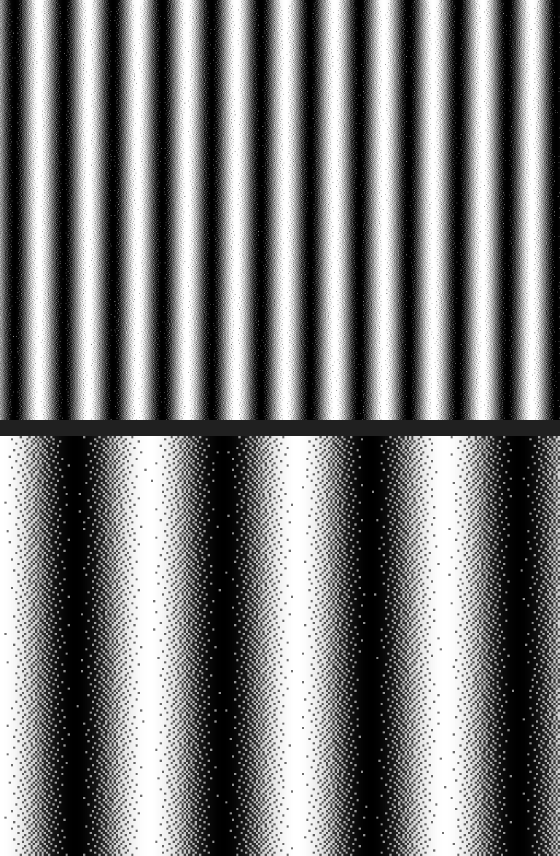
Top: the whole. Bottom: its middle third, enlarged.
A WebGL 1 fragment shader for this pattern:

```glsl
precision highp float;

uniform vec2 u_resolution;

#define ROWS 576.0          // dither cells down the canvas
#define PERIOD 67.57        // stripe spacing, in cells
#define DARK_CENTRE 20.1    // centre of the first dark band, in cells
#define ROW_SHIFT 0.618034  // golden step spreads dots between rows
#define JITTER 0.15         // irregularity of the dot rows
#define DOT_STRENGTH 0.55   // 0 is a smooth gradient, 1 is pure dots
#define TOP_CLEAR 0.12      // tones left solid along the top edge
#define TOP_FADE 6.0        // depth of that solid edge, in cells
#define TAU 6.2831853

float hash(vec2 p) {
  return fract(sin(dot(p, vec2(127.1, 311.7))) * 43758.5453);
}

float stripeTone(float x) {
  return 0.5 - 0.5 * cos(TAU * (x - DARK_CENTRE) / PERIOD);
}

// Integral of stripeTone: the light budget spent up to x
float toneSum(float x) {
  return 0.5 * x - 0.5 * PERIOD / TAU * sin(TAU * (x - DARK_CENTRE) / PERIOD);
}

// A light dot falls wherever the running sum passes an integer
float ditherCell(vec2 cell) {
  float centre = cell.x + 0.5;
  float stripe = floor((centre - DARK_CENTRE) / PERIOD);
  float phase = fract(cell.y * ROW_SHIFT) + JITTER * hash(vec2(stripe, cell.y));
  float lightDot = floor(toneSum(cell.x + 1.0) + phase) - floor(toneSum(cell.x) + phase);

  // Sparse dots are missing in the first rows
  float tone = stripeTone(centre);
  float solid = step(min(tone, 1.0 - tone), TOP_CLEAR * exp(-cell.y / TOP_FADE));
  float dots = mix(clamp(lightDot, 0.0, 1.0), step(0.5, tone), solid);
  return mix(tone, dots, DOT_STRENGTH);
}

void main() {
  // Nine samples per pixel smooth the cell edges
  float shade = 0.0;
  for (int i = 0; i < 9; i++) {
    float k = float(i);
    vec2 offset = (vec2(mod(k, 3.0), floor((k + 0.5) / 3.0)) - 1.0) / 3.0;
    vec2 pos = (gl_FragCoord.xy + offset) * ROWS / u_resolution.y;
    pos.y = ROWS - pos.y;
    shade += ditherCell(floor(pos)) / 9.0;
  }
  gl_FragColor = vec4(vec3(shade), 1.0);
}
```
